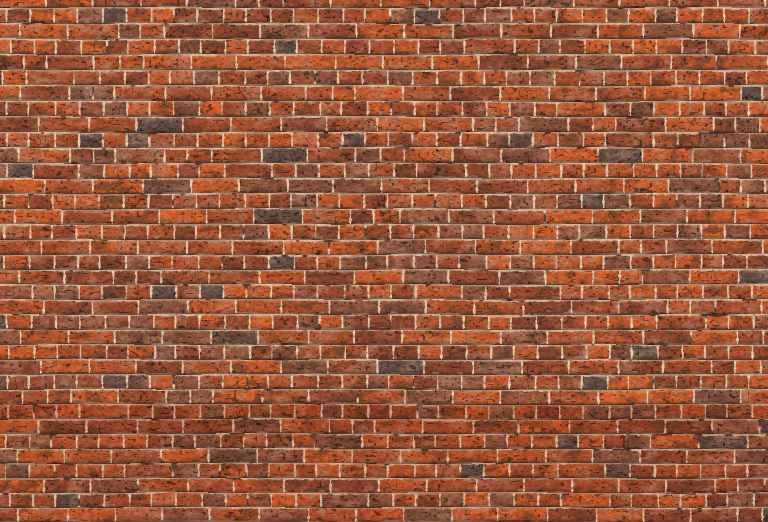
This texture is drawn by a Shadertoy shader. Its source:

```glsl
// Weathered red brick wall: courses of long stretchers alternate with courses
// of short headers. Jittered joints on a half-brick grid bound each brick, a
// rough box distance separates brick from mortar, and noise adds the wear.

float hash(vec2 p) {
    vec3 q = fract(vec3(p.xyx) * 0.1031);
    q += dot(q, q.yzx + 33.33);
    return fract((q.x + q.y) * q.z);
}

float noise(vec2 p) {
    vec2 i = floor(p), f = fract(p);
    f = f * f * (3.0 - 2.0 * f);
    return mix(mix(hash(i), hash(i + vec2(1, 0)), f.x),
               mix(hash(i + vec2(0, 1)), hash(i + vec2(1, 1)), f.x), f.y);
}

float fbm(vec2 p) {
    float sum = 0.0, amp = 0.53;
    for (int i = 0; i < 4; i++) {
        sum += amp * noise(p);
        p = p * 2.03 + 17.3;
        amp *= 0.5;
    }
    return sum;
}

// Position of joint i, in half bricks
float jointX(float i, float row) {
    return i + 0.16 * (hash(vec2(i + 40.0, row + 7.0)) - 0.5);
}

// Even joints always exist; odd ones mostly only in header courses
bool hasJoint(float i, float row) {
    bool header = mod(row, 2.0) > 0.5;
    return mod(i, 2.0) < 0.5 || hash(vec2(i + 71.0, row + 23.0)) < (header ? 0.93 : 0.07);
}

void mainImage(out vec4 fragColor, in vec2 fragCoord) {
    vec2 uv = fragCoord / iResolution.xy;
    float down = 1.0 - uv.y;
    float pixel = 34.4 / iResolution.y;

    // Courses get slightly thinner towards the bottom and sag a little
    float course = down * (33.2 + 1.3 * down) + 0.5;
    course += 0.12 * (noise(vec2(uv.x * 9.0, course * 0.3)) - 0.5);
    float row = floor(course);

    // Each pair of courses is shifted to stagger the joints
    float shift = mod(row, 2.0) < 0.5 ? 0.22 + mod(row * 0.5, 2.0) : 0.75;
    shift += 0.3 * (hash(vec2(row, 5.0)) - 0.5);
    float x = uv.x * 32.0 + shift;

    // Find the two joints that bound this brick
    float cell = floor(x);
    if (x < jointX(cell, row)) cell -= 1.0;
    else if (x > jointX(cell + 1.0, row)) cell += 1.0;
    float first = hasJoint(cell, row) ? cell : cell - 1.0;
    float last = hasJoint(cell + 1.0, row) ? cell + 1.0 : cell + 2.0;
    float left = jointX(first, row), right = jointX(last, row);
    vec2 id = vec2(first + 13.0, row + 3.0);

    // Rough rounded box, measured in course heights
    vec2 surface = vec2(x * 1.58, course);
    vec2 local = vec2((x - 0.5 * (left + right)) * 1.58, course - row - 0.5);
    vec2 halfSize = vec2((right - left) * 0.79 - 0.06, 0.425 - 0.03 * hash(id + 9.0));
    local.y += 0.05 * (hash(id + 31.0) - 0.5);
    vec2 edge = abs(local) - halfSize + 0.07;
    float dist = length(max(edge, 0.0)) + min(max(edge.x, edge.y), 0.0) - 0.07;
    dist += 0.09 * (noise(surface * 4.5) - 0.5) + 0.05 * (noise(surface * 11.0) - 0.5);
    float brickMask = 1.0 - smoothstep(-0.7 * pixel, 0.7 * pixel, dist);

    // Fired clay: orange to deep red, some brown, a few blue-grey
    float region = fbm(uv * vec2(6.0, 5.0) + 3.0);
    float tone = clamp(hash(id) + 0.9 * (region - 0.5), 0.0, 1.0);
    vec3 brick = mix(vec3(0.50, 0.25, 0.17), vec3(0.74, 0.34, 0.16), tone);
    float kind = hash(id + 57.0);
    brick = mix(brick, vec3(0.47, 0.31, 0.24), 0.75 * smoothstep(0.68, 0.86, kind));
    brick = mix(brick, vec3(0.33, 0.28, 0.26), 0.85 * smoothstep(0.94, 0.97, kind));

    // Wear: soot, pale dust, grain, pits and fine cracks
    float stain = fbm(surface * vec2(0.9, 1.5) + 8.0 * hash(id));
    float grain = fbm(surface * vec2(5.0, 7.0));
    brick = mix(brick, vec3(0.36, 0.23, 0.17), 0.6 * smoothstep(0.54, 0.75, stain));
    brick = mix(brick, vec3(0.65, 0.46, 0.37), 0.5 * smoothstep(0.5, 0.25, stain));
    brick *= 0.76 + 0.5 * grain;
    brick *= 1.0 - 0.4 * smoothstep(0.76, 0.9, noise(surface * vec2(5.0, 8.0) + 50.0));
    float crack = abs(noise(surface * vec2(1.6, 2.6) + 90.0) - 0.5);
    brick *= 1.0 - 0.35 * smoothstep(0.03, 0.0, crack) * step(0.6, hash(id + 83.0));

    // Light from above
    brick *= 1.0 - 0.16 * smoothstep(0.15, 0.42, local.y);
    brick *= 1.0 + 0.08 * smoothstep(-0.2, -0.4, local.y);

    // Cream mortar; bed joints are dirtier and shaded below each brick
    vec3 mortar = vec3(0.83, 0.72, 0.61) * (0.82 + 0.36 * grain);
    float bed = smoothstep(-0.06, 0.04, edge.y - edge.x);
    float grime = smoothstep(0.3, 0.7, noise(surface * vec2(0.8, 1.7) + 30.0));
    mortar = mix(mortar, vec3(0.54, 0.41, 0.32), bed * (0.2 + 0.5 * grime));
    mortar = mix(mortar, vec3(0.25, 0.16, 0.12), bed * step(0.0, local.y) * (0.5 + 0.35 * grime));
    float gap = smoothstep(0.8, 0.92, noise(surface * vec2(1.5, 1.1) + 70.0));
    mortar = mix(mortar, vec3(0.17, 0.11, 0.09), 0.8 * gap);

    // Smeared lime on a few faces, and a damp red band low on the wall
    float lime = smoothstep(0.82, 0.93, noise(surface * vec2(1.3, 2.1) + 120.0));
    brick = mix(brick, vec3(0.75, 0.61, 0.52), 0.45 * lime * smoothstep(-0.25, 0.0, dist));
    float damp = smoothstep(0.770, 0.778, down) * (1.0 - 0.6 * smoothstep(0.78, 0.86, down));
    vec3 color = mix(mortar, brick, brickMask);
    color *= mix(vec3(1.05), vec3(0.96, 0.85, 0.80), damp);
    fragColor = vec4(clamp(color, 0.0, 1.0), 1.0);
}
```
